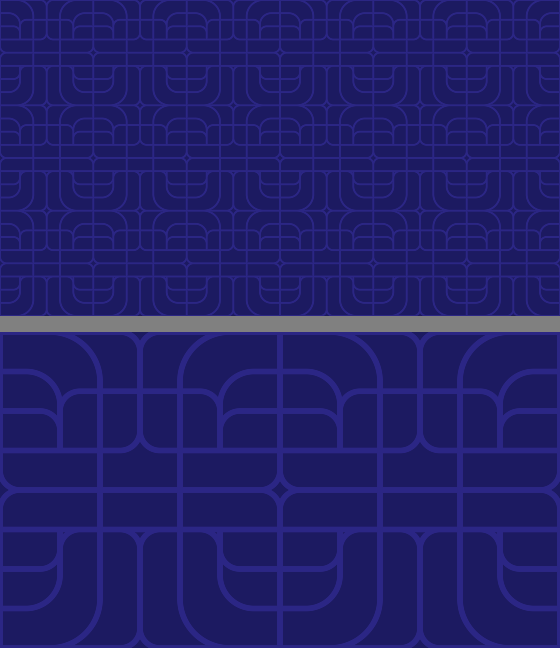
Top: the whole. Bottom: its middle third, enlarged.
Give the GLSL for this pattern, as a WebGL 1 fragment shader.

```glsl
precision mediump float;
// Art-deco lattice of thin, nested rounded frames with hollow four-point stars.

uniform vec2 u_resolution;

const vec2 REPEATS = vec2(6.0, 3.0);      // tiles across and down
const vec2 TILE = vec2(14.0, 16.0);       // tile size in grid units
const float HALF_LINE = 0.145;            // half the line width, grid units
const float STAR_RADIUS = 1.0;            // corners that open into the stars
const float FRAME_RADIUS = 2.5;           // tall frame corners
const float OUTER_ARCH_RADIUS = 1.7;
const float INNER_ARCH_RADIUS = 1.0;
const float BAND = 6.0;                   // height where the arches stop
const vec3 GROUND_COLOR = vec3(0.11, 0.10, 0.38);
const vec3 LINE_COLOR = vec3(0.17, 0.15, 0.52);

// Distance to the outline of a rounded box.
float frame(vec2 p, vec2 center, vec2 halfSize, float radius) {
  vec2 q = abs(p - center) - halfSize + radius;
  return abs(length(max(q, 0.0)) + min(max(q.x, q.y), 0.0) - radius);
}

// Arch standing on the band, with its crown at the given height.
float arch(vec2 p, float centerX, float halfWidth, float crown, float radius) {
  float outline = frame(p, vec2(centerX, TILE.y * 0.5),
                        vec2(halfWidth, TILE.y * 0.5 - crown), radius);
  return max(outline, p.y - BAND);
}

// Distance to the nearest line; p is folded into a quarter tile.
float lattice(vec2 p, bool upperHalf) {
  vec2 mid = TILE * 0.5;

  // Cell borders, leaving a hollow star at each crossing
  float d = frame(p, vec2(mid.x, 0.0), mid, STAR_RADIUS);

  // Wide band frame, with stars between the columns
  d = min(d, frame(p, vec2(0.0, BAND * 0.5), vec2(mid.x, BAND * 0.5), STAR_RADIUS));

  // Tall frame and the two arches nested in it
  d = min(d, frame(p, vec2(0.0, mid.y), vec2(5.0, mid.y), FRAME_RADIUS));
  d = min(d, arch(p, 0.0, 3.0, 2.0, OUTER_ARCH_RADIUS));
  d = min(d, arch(p, 0.0, 3.0, 4.0, INNER_ARCH_RADIUS));

  // Linking arches between columns differ above and below the star
  float link = upperHalf
    ? arch(p, mid.x, 4.0, 3.0, STAR_RADIUS)
    : max(frame(p, vec2(mid.x, 0.0), vec2(4.0, BAND), STAR_RADIUS), 4.0 - p.y);
  return min(d, link);
}

void main() {
  vec2 uv = gl_FragCoord.xy / u_resolution;
  uv.y = 1.0 - uv.y;
  vec2 cell = fract(uv * REPEATS) * TILE;

  // Mirror each tile about its two axes
  vec2 p = vec2(min(cell.x, TILE.x - cell.x), min(cell.y, TILE.y - cell.y));
  float d = lattice(p, cell.y < TILE.y * 0.5);

  float pixel = REPEATS.y * TILE.y / u_resolution.y;
  float ink = 1.0 - smoothstep(-0.5 * pixel, 0.5 * pixel, d - HALF_LINE);
  gl_FragColor = vec4(mix(GROUND_COLOR, LINE_COLOR, ink), 1.0);
}
```
